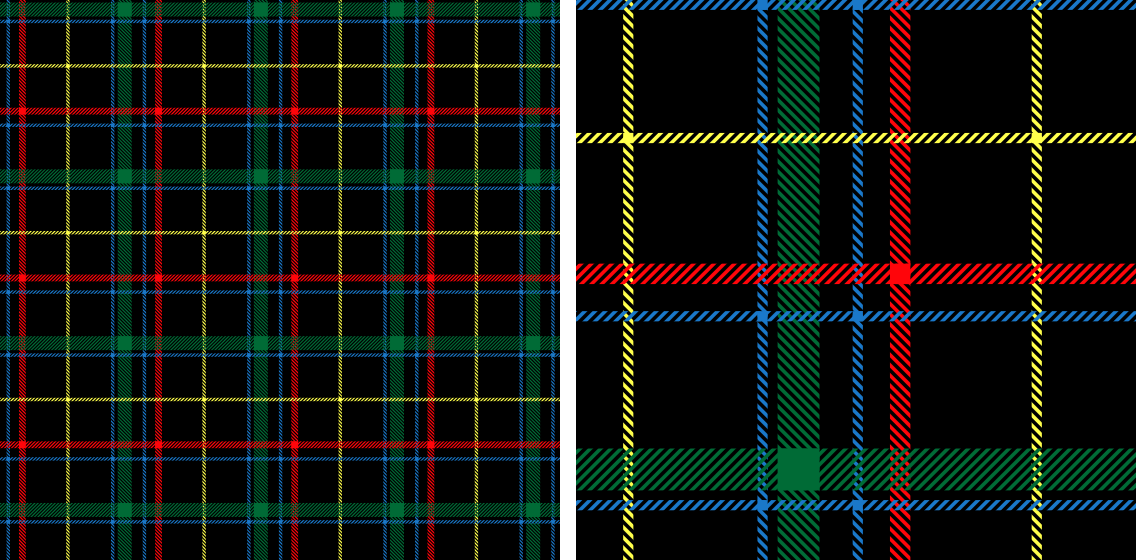
Left: the whole. Right: its middle third, enlarged.
Reproduce this pattern procedurally as a WebGL 1 fragment shader.

```glsl
precision highp float;
// Tartan: black ground with green, red, blue and yellow bands of diagonal twill.

uniform vec2 u_resolution;

const float THREADS = 658.0;           // threads across the canvas
const vec2 SETT = vec2(160.0, 196.0);  // threads per repeat, across and down
const float TWILL = 4.0;               // threads per diagonal rib

const vec3 BLACK = vec3(0.0);
const vec3 GREEN = vec3(0.0, 0.42, 0.21);
const vec3 RED = vec3(1.0, 0.02, 0.04);
const vec3 BLUE = vec3(0.10, 0.47, 0.79);
const vec3 YELLOW = vec3(1.0, 1.0, 0.30);

// Coverage of a repeated band, smoothed over one pixel
float band(float t, float center, float width, float sett, float pixel) {
  float d = abs(mod(t - center + 0.5 * sett, sett) - 0.5 * sett);
  return clamp(0.5 + (0.5 * width - d) / pixel, 0.0, 1.0);
}

// Coverage of diagonal ribs that fill half of each twill period
float twill(float t, float pixel) {
  float d = abs(fract(t / TWILL) - 0.5) * TWILL;
  return clamp(0.5 + (0.25 * TWILL - d) * 0.7071 / pixel, 0.0, 1.0);
}

// Lay a coloured band over the stripes so far; alpha holds coverage
vec4 lay(vec4 stripes, vec3 dye, float cover) {
  return vec4(mix(stripes.rgb, dye, step(0.001, cover)), max(stripes.a, cover));
}

// Bands running up the cloth
vec4 warpStripes(float x, float pixel) {
  vec4 s = vec4(BLACK, 0.0);
  s = lay(s, BLUE, band(x, 9.7, 4.0, SETT.x, pixel));
  s = lay(s, RED, band(x, 26.3, 8.0, SETT.x, pixel));
  s = lay(s, YELLOW, band(x, 79.8, 4.0, SETT.x, pixel));
  s = lay(s, BLUE, band(x, 132.4, 4.0, SETT.x, pixel));
  return lay(s, GREEN, band(x, 146.5, 16.4, SETT.x, pixel));
}

// Bands running across the cloth
vec4 weftStripes(float y, float pixel) {
  vec4 s = vec4(BLACK, 0.0);
  s = lay(s, BLUE, band(y, 44.8, 4.0, SETT.y, pixel));
  s = lay(s, GREEN, band(y, 58.8, 16.4, SETT.y, pixel));
  s = lay(s, BLUE, band(y, 118.8, 4.0, SETT.y, pixel));
  s = lay(s, RED, band(y, 135.4, 8.0, SETT.y, pixel));
  return lay(s, YELLOW, band(y, 188.6, 4.0, SETT.y, pixel));
}

void main() {
  float pixel = THREADS / u_resolution.x;
  vec2 p = gl_FragCoord.xy * pixel;

  vec4 warp = warpStripes(p.x, pixel);
  vec4 weft = weftStripes(p.y, pixel);

  // Ribs fall to the right in the warp and rise to the right in the weft
  vec3 color = mix(BLACK, warp.rgb, warp.a * twill(p.x + p.y, pixel));
  color = mix(color, weft.rgb, weft.a * twill(p.x - p.y, pixel));

  // Bands of one dye cross as a solid block
  float sameDye = 1.0 - step(0.01, distance(warp.rgb, weft.rgb));
  color = mix(color, weft.rgb, sameDye * warp.a * weft.a);

  gl_FragColor = vec4(color, 1.0);
}
```
